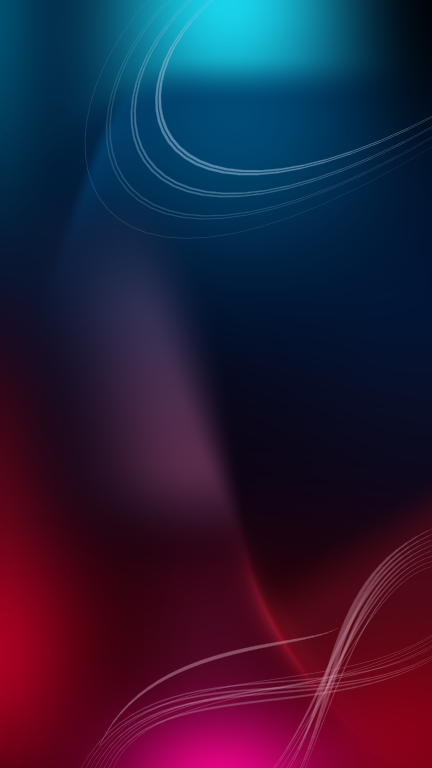
Reproduce this background procedurally as a Shadertoy shader.

```glsl
// Dark silk-like backdrop: cyan light above, red and magenta light below,
// a violet fold between them, and bundles of fine curved strands.
// Soft light is layered Gaussian glows; strands are sampled cubic Beziers.

float glow(vec2 p, vec2 centre, vec2 radius) {
    vec2 d = (p - centre) / radius;
    return exp(-dot(d, d));
}

vec2 bezier(vec2 a, vec2 b, vec2 c, vec2 d, float t) {
    float s = 1.0 - t;
    return s*s*s*a + 3.0*s*s*t*b + 3.0*s*t*t*c + t*t*t*d;
}

// Coverage of a strand that is thickest in its middle
float strand(vec2 p, vec2 a, vec2 b, vec2 c, vec2 d, float width) {
    const int STEPS = 26;
    float dist = 1e3;
    vec2 from = a;
    for (int i = 1; i <= STEPS; i++) {
        float t = float(i) / float(STEPS);
        vec2 to = bezier(a, b, c, d, t), along = to - from, rel = p - from;
        float h = clamp(dot(rel, along) / dot(along, along), 0.0, 1.0);
        dist = min(dist, length(rel - along * h) - width * sin(3.14159 * t));
        from = to;
    }
    return clamp(0.5 - dist * iResolution.y * 0.8, 0.0, 1.0);
}

vec3 background(vec2 u) {
    // Base: maroon, near black, then navy
    vec3 col = mix(vec3(0.17, 0.0, 0.03), vec3(0.045, 0.015, 0.075), smoothstep(0.15, 0.42, u.y));
    col = mix(col, vec3(0.005, 0.035, 0.13), smoothstep(0.4, 0.65, u.y));
    col += vec3(0.0, 0.04, 0.07) * glow(u, vec2(1.0, 0.55), vec2(0.35, 0.2));

    // Blue body and the brighter cyan above its curved lid
    float lid = 0.895 - 0.9 * pow(max(0.45 - u.x, 0.0), 2.0);
    float above = smoothstep(-0.03, 0.035, u.y - lid);
    col = mix(col, vec3(0.0, 0.29, 0.46), glow(u, vec2(0.55, 0.85), vec2(0.36, 0.19)));
    col = mix(col, vec3(0.1, 0.83, 0.92), above * glow(u, vec2(0.53, 1.0), vec2(0.26, 0.15)));
    col = mix(col, vec3(0.0, 0.34, 0.47), 0.9 * glow(u, vec2(-0.02, 1.0), vec2(0.13, 0.26)));
    col *= 1.0 - 0.85 * glow(u, vec2(1.03, 1.0), vec2(0.17, 0.18));

    // Lit left rim of the blue body
    float h = u.y - 0.58;
    float rim = u.x - (0.1 + 0.4 * h + 0.75 * h * h);
    col += vec3(0.0, 0.1, 0.15) * smoothstep(-0.02, 0.02, rim) * exp(-max(rim, 0.0) / 0.1)
         * glow(u, vec2(0.2, 0.8), vec2(0.3, 0.13)) * (1.0 - above);

    // Red light at the left
    col = mix(col, vec3(0.28, 0.02, 0.08), glow(u, vec2(-0.03, 0.35), vec2(0.13, 0.2)));
    col = mix(col, vec3(0.66, 0.0, 0.13), glow(u, vec2(-0.03, 0.15), vec2(0.21, 0.16)));

    // Violet fold, soft at the top and crisp at the bottom
    float bend = max(0.27 - u.y, 0.0);
    float ridge = u.x - (0.382 + 0.47 * (0.674 - u.y) + 3.0 * bend * bend);
    float soft = mix(0.01, 0.09, smoothstep(0.2, 0.65, u.y));
    float side = 1.0 - smoothstep(-soft, soft, ridge);
    float span = smoothstep(0.27, 0.4, u.y) * (1.0 - smoothstep(0.58, 0.78, u.y));
    vec3 violet = mix(vec3(0.34, 0.17, 0.29), vec3(0.16, 0.19, 0.33), smoothstep(0.38, 0.68, u.y));
    col = mix(col, violet, side * span * exp(-pow((ridge + 0.06) / 0.2, 2.0)));

    // Lower right: a slanted red veil beside the ridge
    float veil = u.y - 0.193 - 0.36 * (u.x - 0.625);
    float veilMask = (1.0 - smoothstep(-0.04, 0.06, veil)) * smoothstep(0.0, 0.04, ridge);
    col = mix(col, vec3(0.33, 0.04, 0.1), 0.8 * veilMask);
    col = mix(col, vec3(0.3, 0.03, 0.14), 0.85 * side * glow(u, vec2(0.5, 0.15), vec2(0.17, 0.14)));
    col = mix(col, vec3(0.52, 0.0, 0.08), glow(u, vec2(0.95, 0.04), vec2(0.25, 0.12)));
    col += vec3(0.34, 0.06, 0.1) * exp(-abs(ridge) / 0.022) * exp(-pow((u.y - 0.18) / 0.09, 2.0));

    // Magenta light at the foot
    return mix(col, vec3(0.92, 0.01, 0.53), glow(u, vec2(0.51, -0.02), vec2(0.25, 0.095)));
}

void mainImage(out vec4 fragColor, in vec2 fragCoord) {
    vec2 u = fragCoord / iResolution.xy;
    vec2 p = u * vec2(0.5625, 1.0);
    vec3 col = background(u);

    // Upper loops, in close pairs that fade outward
    for (int i = 0; i < 7; i++) {
        float s = float(i / 2) / 3.0 + 0.045 * float(i % 2);
        float line = strand(p, mix(vec2(0.28, 1.002), vec2(0.195, 1.002), s),
            mix(vec2(0.13, 0.876), vec2(0.026, 0.818), s),
            mix(vec2(0.208, 0.661), vec2(0.091, 0.518), s),
            mix(vec2(0.573, 0.854), vec2(0.573, 0.815), s), 0.0018 * (1.0 - 0.75 * s));
        col = mix(col, vec3(0.62, 0.76, 0.86), line * mix(0.55, 0.2, min(s * 1.3, 1.0)));
    }

    // Lower bundles: one sweeping across, one climbing to the right
    vec3 rose = vec3(0.78, 0.58, 0.65);
    for (int i = 0; i < 8; i++) {
        float s = float(i) / 7.0;
        float k = 0.5 + 0.5 * sin(float(i) * 2.4);
        float across = strand(p, vec2(mix(0.104, 0.146, s), -0.003),
            vec2(0.195, mix(0.167, 0.115, s)), vec2(0.43, mix(0.082, 0.056, k)),
            vec2(0.573, mix(0.18, 0.147, k)), 0.0004 + 0.001 * k);
        float climb = strand(p, vec2(mix(0.354, 0.397, k), -0.003), vec2(0.443, 0.115),
            vec2(mix(0.43, 0.495, s), 0.258), vec2(0.573, mix(0.316, 0.264, s)),
            mix(0.0028, 0.0004, s));
        col = mix(col, rose, 0.38 * across);
        col = mix(col, rose, 0.4 * climb);
    }
    float ribbon = strand(p, vec2(0.13, 0.03), vec2(0.195, 0.167), vec2(0.391, 0.154),
        vec2(0.44, 0.182), 0.0024);
    col = mix(col, rose, 0.5 * ribbon);
    fragColor = vec4(clamp(col, 0.0, 1.0), 1.0);
}
```
